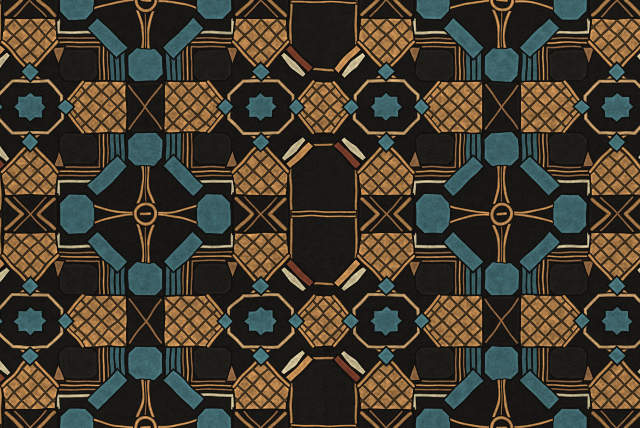
Reproduce this pattern procedurally as a Shadertoy shader.

```glsl
// Art deco tile pattern: teal medallions, brown lattice blocks, gold ribbons and black panels.

const vec3 INK = vec3(0.095, 0.09, 0.08);
const vec3 TEAL = vec3(0.24, 0.39, 0.41);
const vec3 GOLD = vec3(0.71, 0.51, 0.30);
const vec3 BROWN = vec3(0.51, 0.36, 0.23);
const vec3 RUST = vec3(0.43, 0.22, 0.15);
const vec3 CREAM = vec3(0.72, 0.67, 0.53);

float soft; // half width of a smoothed edge

vec2 hash2(vec2 p) {
    p = vec2(dot(p, vec2(127.1, 311.7)), dot(p, vec2(269.5, 183.3)));
    return fract(sin(p) * 43758.5) * 2.0 - 1.0;
}

float gradientNoise(vec2 p) {
    vec2 i = floor(p), f = fract(p), u = f * f * (3.0 - 2.0 * f), e = vec2(1, 0);
    return mix(mix(dot(hash2(i), f), dot(hash2(i + e), f - e), u.x),
               mix(dot(hash2(i + e.yx), f - e.yx), dot(hash2(i + 1.0), f - 1.0), u.x), u.y);
}

float segment(vec2 p, vec2 a, vec2 b) {
    vec2 v = b - a;
    return length(p - a - v * clamp(dot(p - a, v) / dot(v, v), 0.0, 1.0));
}

// Box with its corners cut where |x| + |y| exceeds cut
float cutBox(vec2 p, vec2 halfSize, float cut) {
    p = abs(p);
    vec2 q = p - halfSize;
    return max(max(q.x, q.y), (p.x + p.y - cut) * 0.707);
}

float cover(float d) { return smoothstep(soft, -soft, d); }

// Solid piece with a dark joint and a lit rim
void tile(inout vec3 c, float d, vec3 paint) {
    c = mix(c, INK * 0.7, cover(d - 2.0));
    c = mix(c, paint * (1.0 + 0.15 * smoothstep(-4.0, -1.0, d)), cover(d));
}

// Rounded metal line, d being the distance to its middle
void stroke(inout vec3 c, float d, float w, vec3 paint) {
    c = mix(c, INK * 0.7, cover(d - w - 1.3));
    c = mix(c, paint * (1.2 - 0.4 * clamp(d / w, 0.0, 1.0)), cover(d - w));
}

vec3 lattice(vec2 p, float wear) {
    vec2 u = abs(fract(vec2(p.x + p.y, p.x - p.y) / 19.0) - 0.5) * 13.4;
    float d = min(u.x, u.y);
    vec3 c = GOLD * (0.94 + 0.5 * wear + 0.12 * smoothstep(3.5, 1.5, d));
    return mix(c, vec3(0.23, 0.18, 0.12), cover(d - 1.4));
}

void mainImage(out vec4 fragColor, in vec2 fragCoord) {
    // The canvas is 512 units tall; a repeat is 426 by 256, mirrored both ways
    vec2 P = fragCoord * 512.0 / iResolution.y;
    soft = 0.6 * 512.0 / iResolution.y;
    vec2 warped = P + 2.2 * vec2(gradientNoise(P / 24.0), gradientNoise(P / 24.0 + 40.0));
    vec2 grid = (warped - vec2(174, 256)) / vec2(426, 256) + 0.5;
    vec2 q = (fract(grid) - 0.5) * vec2(426, 256);
    vec2 p = abs(q);
    vec2 a = abs(p - vec2(138, 128));  // from the star
    vec2 n = vec2(213.0 - p.x, p.y);   // from the black column
    float wear = gradientNoise(P / 9.0) * 0.3 + gradientNoise(P / 3.0) * 0.3;
    vec3 c = INK;

    // Corner panel with its stepped frame and teal flutes
    for (int i = 0; i < 3; i++) {
        float k = float(i) * 5.0;
        stroke(c, min(segment(p, vec2(45.0 + k, 98), vec2(45.0 + k, 46.0 + k)),
                      segment(p, vec2(45.0 + k, 46.0 + k), vec2(103, 46.0 + k))), 1.1, i == 1 ? GOLD : BROWN);
        tile(c, cutBox(p - vec2(27.0 + k * 1.3, 80), vec2(2.2, 19), 99.0), TEAL * 0.85);
    }
    tile(c, cutBox(p - vec2(80, 78), vec2(22, 18), 34.0), INK * 1.2);
    tile(c, max(abs(p.y - 66.0) - 9.0, abs(p.x - 104.0) - 0.35 * (75.0 - p.y)), BROWN);
    stroke(c, min(segment(p, vec2(66, 39), vec2(104, 39)), segment(p, vec2(104, 39), vec2(104, 24))), 1.8, CREAM);

    // Medallion: diagonal bars, end plates, curved spokes and ring
    vec2 diagonal = vec2(p.x + p.y - 91.0, p.x - p.y) * 0.707;
    tile(c, cutBox(diagonal, vec2(8.5, 25), 99.0), TEAL);
    tile(c, cutBox(p - vec2(82, 0), vec2(20, 23), 33.0), TEAL);
    tile(c, cutBox(p - vec2(0, 78), vec2(20, 20), 31.0), TEAL);
    float spike = abs(p.x - 2.5 - 6.0 * pow((45.0 - p.y) / 30.0, 2.0)) * 0.85;
    stroke(c, max(spike, abs(p.y - 35.0) - 21.0), 1.5, GOLD);
    float flare = abs(p.y - 1.0 - 9.0 * pow((p.x - 13.0) / 48.0, 2.0));
    stroke(c, max(flare, abs(p.x - 37.0) - 23.0), 1.4, GOLD);
    stroke(c, segment(p, vec2(0, 14), vec2(0, 56)), 0.8, BROWN);
    tile(c, length(p) - 12.0, INK);
    stroke(c, abs(length(p) - 12.0), 1.9, GOLD);
    stroke(c, segment(p, vec2(0), vec2(5, 0)), 1.7, GOLD);

    // Black column octagons with coloured shoulders
    float column = cutBox(n, vec2(39, 83), 94.0);
    float along = abs(n.y - n.x - 42.0) * 0.707;
    tile(c, column, INK * 1.1);
    stroke(c, abs(column), 1.5, GOLD * 0.9);
    tile(c, max(abs(n.x + n.y - 99.0) * 0.707 - 3.6, along - 19.0), q.x * q.y < 0.0 ? RUST : GOLD);
    tile(c, max(abs(n.x + n.y - 114.0) * 0.707 - 4.5 + along * 0.12, along - 18.0), CREAM);
    stroke(c, max(abs(p.y - 2.6), n.x - 38.0), 1.1, GOLD);

    // Crossed block between the kites
    tile(c, cutBox(p - vec2(138, 0), vec2(32, 23), 99.0), INK);
    stroke(c, segment(vec2(a.x, p.y), vec2(0), vec2(19, 20)), 1.2, BROWN);
    stroke(c, segment(vec2(a.x, p.y), vec2(10, 0), vec2(29, 18)), 2.2, GOLD * 0.85);

    // Lattice blocks of the cross strip, then the kites
    vec3 weave = lattice(p - vec2(138, 128), wear);
    tile(c, max(max((a.y * 0.7 - a.x + 42.0) * 0.82, a.y - 30.0), 23.0 - p.x), weave);
    float kite = max((a.x - 0.9 * (a.y - 42.0)) * 0.74, a.x - 33.0 + 0.12 * (a.y - 78.0));
    tile(c, max(kite, a.y - 105.0), weave);
    tile(c, cutBox(p - vec2(0, 128), vec2(21, 29), 99.0), INK);
    stroke(c, segment(vec2(p.x, a.y), vec2(0), vec2(19, 26)), 1.3, BROWN);

    // Ribbons crossing around the star
    stroke(c, segment(a, vec2(33, 78), vec2(0, 42)), 1.7, GOLD);
    stroke(c, segment(a, vec2(0, 42), vec2(15, 30)), 1.7, GOLD);
    stroke(c, segment(a, vec2(63, 30), vec2(38, 0)), 1.7, GOLD);
    float ring = cutBox(a, vec2(38, 31), 52.0);
    tile(c, ring, INK);
    stroke(c, abs(ring), 1.9, mix(GOLD, CREAM, 0.35));
    tile(c, min(cutBox(a, vec2(14, 12), 99.0), cutBox(a * vec2(0.9, 1), vec2(99), 17.0)), TEAL);
    tile(c, min(cutBox(a - vec2(42, 0), vec2(99), 9.0), cutBox(a - vec2(0, 42), vec2(99), 10.0)), TEAL * 1.1);

    // Grain, and a slight change of tone from repeat to repeat
    c *= 1.0 + 0.6 * wear + 0.04 * hash2(floor(grid)).x;
    c += 0.03 * gradientNoise(P / 1.8);
    fragColor = vec4(c, 1.0);
}
```
